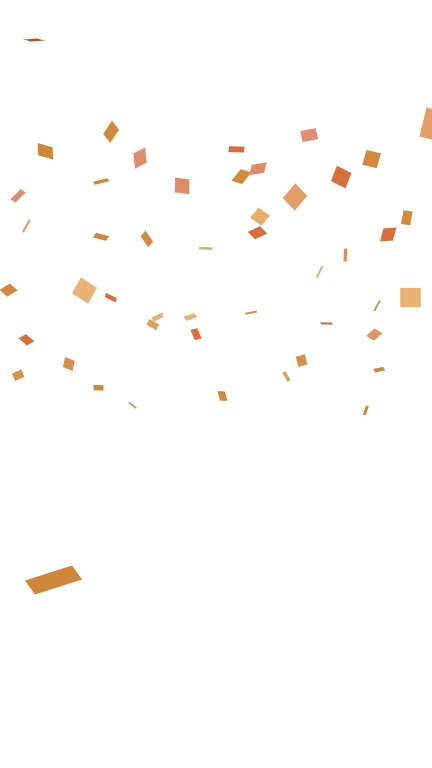
Give the GLSL for this background, as a Shadertoy shader.

```glsl
const float ASPECT = 0.5625;
const vec2 GRID = vec2(7.0, 6.0);
const vec2 BAND_LOW = vec2(0.0, 0.46);
const vec2 BAND_SIZE = vec2(ASPECT, 0.375);

const vec3 PAPER = vec3(1.0);
const vec3 OCHRE = vec3(0.82, 0.52, 0.21);
const vec3 SAND = vec3(0.92, 0.70, 0.45);
const vec3 APRICOT = vec3(0.90, 0.61, 0.40);
const vec3 RUST = vec3(0.72, 0.32, 0.16);
const vec3 EMBER = vec3(0.85, 0.43, 0.23);
const vec3 ROSE = vec3(0.89, 0.55, 0.45);

vec2 hash2(vec2 p) {
    vec3 q = fract(vec3(p.xyx) * vec3(0.1031, 0.1030, 0.0973));
    q += dot(q, q.yzx + 33.33);
    return fract((q.xx + q.yz) * q.zy);
}

float cross2(vec2 a, vec2 b) {
    return a.x * b.y - a.y * b.x;
}

// Coverage of a parallelogram with half axes u and v
float flake(vec2 p, vec2 center, vec2 u, vec2 v, float pixel) {
    vec2 d = p - center;
    float area = abs(cross2(u, v));
    float alongU = (area - abs(cross2(d, v))) / length(v);
    float alongV = (area - abs(cross2(d, u))) / length(u);
    return clamp(min(alongU, alongV) / pixel + 0.5, 0.0, 1.0);
}

vec3 paint(vec3 base, vec3 color, float coverage) {
    return mix(base, color, coverage);
}

// Warm palette, rosier towards the top of the band
vec3 flakeColor(float pick, float height) {
    vec3 warm = mix(OCHRE, SAND, smoothstep(0.2, 0.9, pick));
    vec3 tinted = mix(warm, ROSE, step(0.55, fract(pick * 7.3)) * height);
    return mix(tinted, EMBER, step(0.8, fract(pick * 13.7)));
}

// One tumbling flake per jittered grid cell
vec3 scatter(vec3 base, vec2 p, float pixel) {
    for (float i = 0.0; i < GRID.x * GRID.y; i++) {
        vec2 cell = vec2(mod(i, GRID.x), floor(i / GRID.x));
        vec2 jitter = hash2(cell + 3.0);
        vec2 shape = hash2(cell + 41.0);
        vec2 tint = hash2(cell + 87.0);
        float height = (cell.y + jitter.y) / GRID.y;
        vec2 center = BAND_LOW + BAND_SIZE * (cell + jitter) / GRID;
        float turn = 6.2832 * shape.x;
        float lean = turn + 1.57 + 0.8 * (tint.y - 0.5);
        float size = mix(0.006, 0.0105, height);
        vec2 u = size * vec2(cos(turn), sin(turn));
        vec2 v = size * mix(0.15, 1.0, shape.y) * vec2(cos(lean), sin(lean));
        base = paint(base, flakeColor(tint.x, height), flake(p, center, u, v, pixel));
    }
    return base;
}

// Large flakes that anchor the composition
vec3 anchors(vec3 base, vec2 p, float px) {
    base = paint(base, OCHRE, flake(p, vec2(0.0697, 0.2448), vec2(0.0306, 0.0098), vec2(0.0065, -0.0091), px));
    base = paint(base, APRICOT, flake(p, vec2(0.5638, 0.8379), vec2(0.0130, -0.0033), vec2(-0.0046, -0.0189), px));
    base = paint(base, SAND, flake(p, vec2(0.5345, 0.6126), vec2(0.0134, 0.0), vec2(0.0, 0.0126), px));
    base = paint(base, SAND, flake(p, vec2(0.1100, 0.6217), vec2(0.0104, -0.0068), vec2(-0.0059, -0.0104), px));
    base = paint(base, APRICOT, flake(p, vec2(0.3841, 0.7435), vec2(0.0078, -0.0081), vec2(-0.0082, -0.0095), px));
    base = paint(base, EMBER, flake(p, vec2(0.4443, 0.7695), vec2(0.0095, -0.0048), vec2(-0.0039, -0.0100), px));
    return paint(base, RUST, flake(p, vec2(0.0443, 0.9479), vec2(0.0088, 0.0006), vec2(0.0042, -0.0014), px));
}

void mainImage(out vec4 fragColor, in vec2 fragCoord) {
    vec2 p = fragCoord / iResolution.xy * vec2(ASPECT, 1.0);
    float pixel = 1.0 / iResolution.y;
    vec3 color = scatter(PAPER, p, pixel);
    fragColor = vec4(anchors(color, p, pixel), 1.0);
}
```
